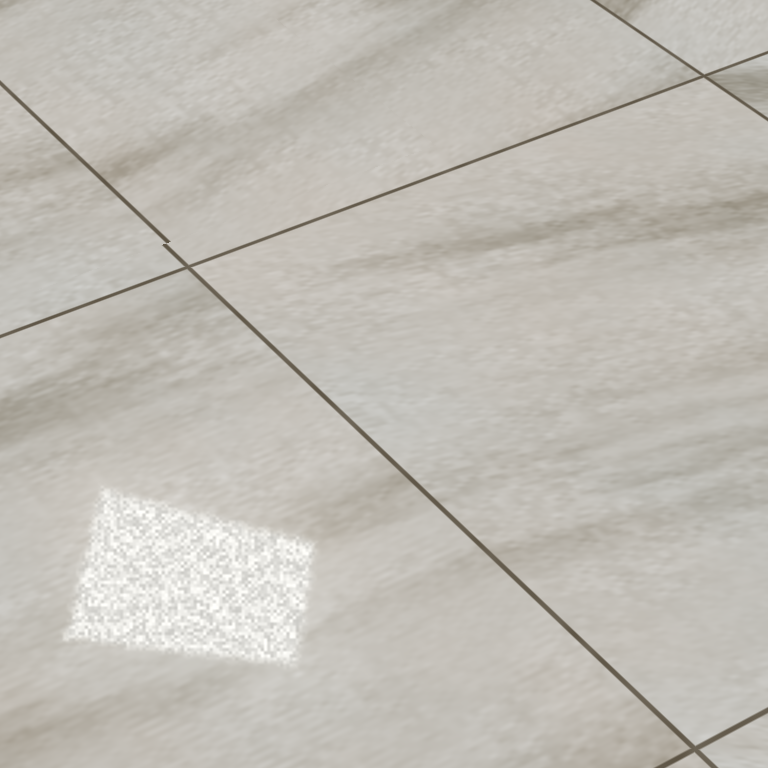
This texture is drawn by a Shadertoy shader. Its source:

```glsl
// Polished stone floor tiles seen at an angle, with dark grout and a window glare.
// A projective matrix maps the canvas to tile units; sheared, stretched noise
// makes the veins of each tile, and a soft quadrilateral holds the glare.

// Tile units to canvas: columns are the two tile axes and the origin corner.
const mat3 FLOOR_TO_CANVAS = mat3(0.788, 0.3628, 0.1266,
                                  0.4785, -0.6326, -0.2007,
                                  0.2448, 0.6523, 1.0);
const vec2 GROUT_HALF = vec2(0.0036, 0.0031);
const float SEAM_SLIP = 0.008;      // sideways offset of one misaligned joint
const float SLIP_START = -0.06;
const float GRAIN_TURN = 0.21;      // vein slope, alternating between tiles
const float BAND_PERIOD = 0.45;
const float BAND_CENTRE = 0.10;
const vec2 STREAK_SCALE = vec2(2.2, 15.0);
const vec2 FLECK_SCALE = vec2(85.0, 160.0);
const float GLARE_GRAIN = 240.0;
const vec3 STONE_LIGHT = vec3(0.805, 0.797, 0.778);
const vec3 STONE_DARK = vec3(0.585, 0.560, 0.505);
const vec3 WARM_TINT = vec3(0.012, -0.004, -0.014);
const vec3 GROUT = vec3(0.365, 0.330, 0.270);
const vec3 GLARE = vec3(0.915, 0.912, 0.895);

float hash(vec2 p) {
    return fract(sin(dot(p, vec2(127.1, 311.7))) * 43758.5453);
}

float noise(vec2 p) {
    vec2 i = floor(p), f = fract(p);
    f = f * f * (3.0 - 2.0 * f);
    return mix(mix(hash(i), hash(i + vec2(1, 0)), f.x),
               mix(hash(i + vec2(0, 1)), hash(i + vec2(1, 1)), f.x), f.y);
}

float fbm(vec2 p) {
    float sum = 0.0, amp = 0.533;
    for (int i = 0; i < 4; i++) {
        sum += amp * noise(p);
        p = p * 2.07 + 13.7;
        amp *= 0.5;
    }
    return sum;
}

// Veined stone colour at a floor position within the given tile.
vec3 stone(vec2 floorPos, vec2 cell) {
    float turn = GRAIN_TURN * (cell.x + 1.0) * (2.0 * cell.y + 1.0);
    vec2 q = vec2(floorPos.x, floorPos.y - turn * floorPos.x);
    vec2 seed = q + cell * vec2(17.3, 9.1);

    // Broad dark bands, broken up by long streaks
    float wobble = 0.16 * (fbm(seed * vec2(1.5, 3.0)) - 0.5);
    float centre = BAND_CENTRE - 0.11 * cell.y;
    float band = 0.5 + 0.5 * cos(6.2832 * (q.y + wobble - centre) / BAND_PERIOD);
    band *= band;
    float streak = smoothstep(0.32, 0.75, fbm(seed * STREAK_SCALE));
    float cloud = fbm(seed * vec2(2.5, 5.0) + 31.0);

    // Fine mineral flecks, stronger inside the bands
    float fleck = noise(seed * FLECK_SCALE) + 0.6 * noise(seed * FLECK_SCALE * 0.5) - 0.8;
    float patchy = smoothstep(0.35, 0.7, fbm(seed * vec2(7.0, 16.0) + 5.0));
    float stain = 0.08 + 0.62 * band * streak + 0.2 * cloud
                + fleck * (0.10 + 0.16 * patchy + 0.12 * band * streak);

    vec3 color = mix(STONE_LIGHT, STONE_DARK, clamp(stain, -0.1, 1.0));
    return color + WARM_TINT * (2.0 * fbm(seed * 3.0 + 71.0) - 1.0);
}

// Signed distance inside the glare outline, positive within.
float glareDepth(vec2 p) {
    vec2 corner[4] = vec2[4](vec2(0.130, 0.367), vec2(0.416, 0.296),
                             vec2(0.388, 0.129), vec2(0.081, 0.166));
    float depth = 1.0;
    for (int i = 0; i < 4; i++) {
        vec2 a = corner[i], edge = corner[(i + 1) % 4] - a;
        depth = min(depth, dot(p - a, vec2(edge.y, -edge.x)) / length(edge));
    }
    return depth;
}

void mainImage(out vec4 fragColor, in vec2 fragCoord) {
    vec2 p = fragCoord / iResolution.xy;
    vec3 h = inverse(FLOOR_TO_CANVAS) * vec3(p, 1.0);
    vec2 floorPos = h.xy / h.z;
    vec2 soft = 0.75 * max(fwidth(floorPos), vec2(0.002));

    // One joint slips sideways a little beyond the crossing
    if (floorPos.y < SLIP_START && floorPos.x < 0.5) floorPos.x -= SEAM_SLIP;
    vec3 color = stone(floorPos, floor(floorPos));

    // Grout along both tile axes
    vec2 d = abs(floorPos - round(floorPos));
    vec2 line = 1.0 - smoothstep(GROUT_HALF - soft, GROUT_HALF + soft, d);
    float wear = 0.86 + 0.14 * noise(floorPos * 40.0);
    color = mix(color, GROUT, wear * max(line.x, line.y));

    // Glare with a faint halo and sparkling grain
    float ragged = 0.006 * (noise(p * 90.0) - 0.5);
    float depth = glareDepth(p) + ragged;
    float sparkle = noise(p * GLARE_GRAIN) - 0.5;
    color += 0.035 * exp(-18.0 * max(-depth, 0.0));
    color = mix(color, GLARE + 0.24 * sparkle, 0.95 * smoothstep(-0.006, 0.014, depth));

    fragColor = vec4(clamp(color, 0.0, 1.0), 1.0);
}
```
